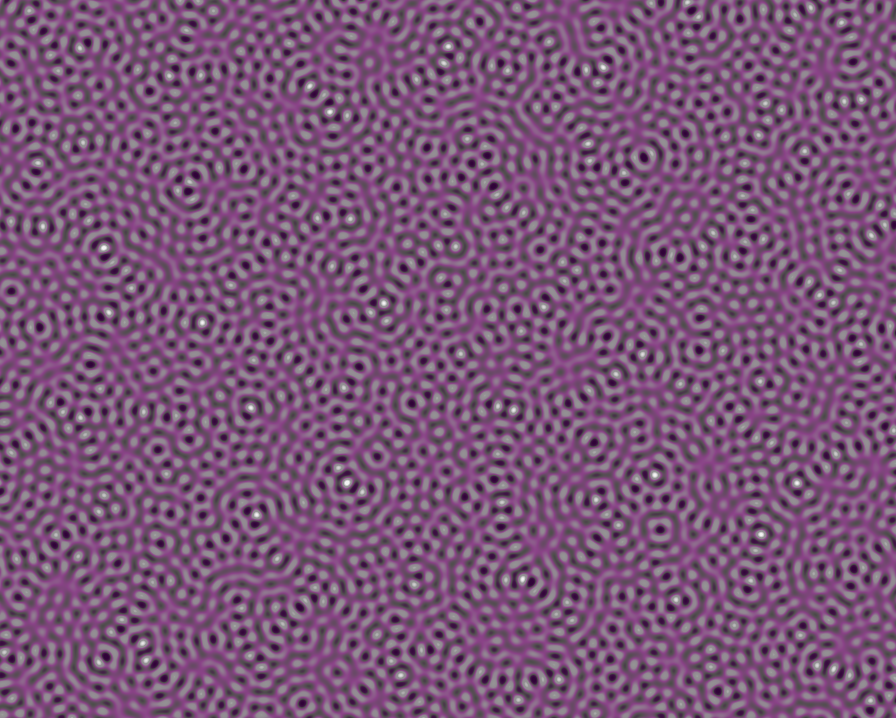
Write a WebGL 2 fragment shader that draws this pattern.

```glsl
#version 300 es
precision highp float;
// Random plane-wave interference: purple and grey speckle with rings and short worms.

#define WAVE_COUNT 20
#define RIPPLES_PER_HEIGHT 47.0
#define ANGLE_JITTER 0.4
#define SEED 5.0
#define CONTRAST 0.89

uniform vec2 u_resolution;
out vec4 fragColor;

const float PI = 3.14159;

// Ramp from deepest trough to highest crest
const int STOP_COUNT = 7;
const float LEVELS[STOP_COUNT] = float[](-2.8, -1.8, -1.05, 0.1, 1.15, 2.1, 3.4);
const vec3 TONES[STOP_COUNT] = vec3[](
    vec3(0.19, 0.01, 0.22),   // deep violet
    vec3(0.25, 0.08, 0.27),   // dark plum
    vec3(0.31, 0.31, 0.30),   // dark grey
    vec3(0.54, 0.26, 0.53),   // purple
    vec3(0.57, 0.53, 0.57),   // mauve grey
    vec3(0.58, 0.58, 0.58),   // light grey
    vec3(0.95, 0.95, 0.95));  // near white

float hash(float n) {
    return fract(sin(n * 91.7 + SEED * 17.3) * 437.6);
}

// Sum of equal-wavelength waves, scaled to unit variance
float waveField(vec2 p) {
    float sum = 0.0;
    for (int i = 0; i < WAVE_COUNT; i++) {
        float id = float(i) + 1.0;
        float angle = PI * (id + ANGLE_JITTER * hash(id)) / float(WAVE_COUNT);
        float phase = 2.0 * PI * hash(id + 50.0);
        vec2 direction = vec2(cos(angle), sin(angle));
        sum += cos(2.0 * PI * RIPPLES_PER_HEIGHT * dot(p, direction) + phase);
    }
    return sum * sqrt(2.0 / float(WAVE_COUNT));
}

// Piecewise-linear colour ramp
vec3 toneRamp(float level) {
    vec3 tone = TONES[0];
    for (int i = 1; i < STOP_COUNT; i++) {
        float t = (level - LEVELS[i - 1]) / (LEVELS[i] - LEVELS[i - 1]);
        tone = mix(tone, TONES[i], clamp(t, 0.0, 1.0));
    }
    return tone;
}

void main() {
    vec2 p = gl_FragCoord.xy / u_resolution.y;
    fragColor = vec4(toneRamp(CONTRAST * waveField(p)), 1.0);
}
```
